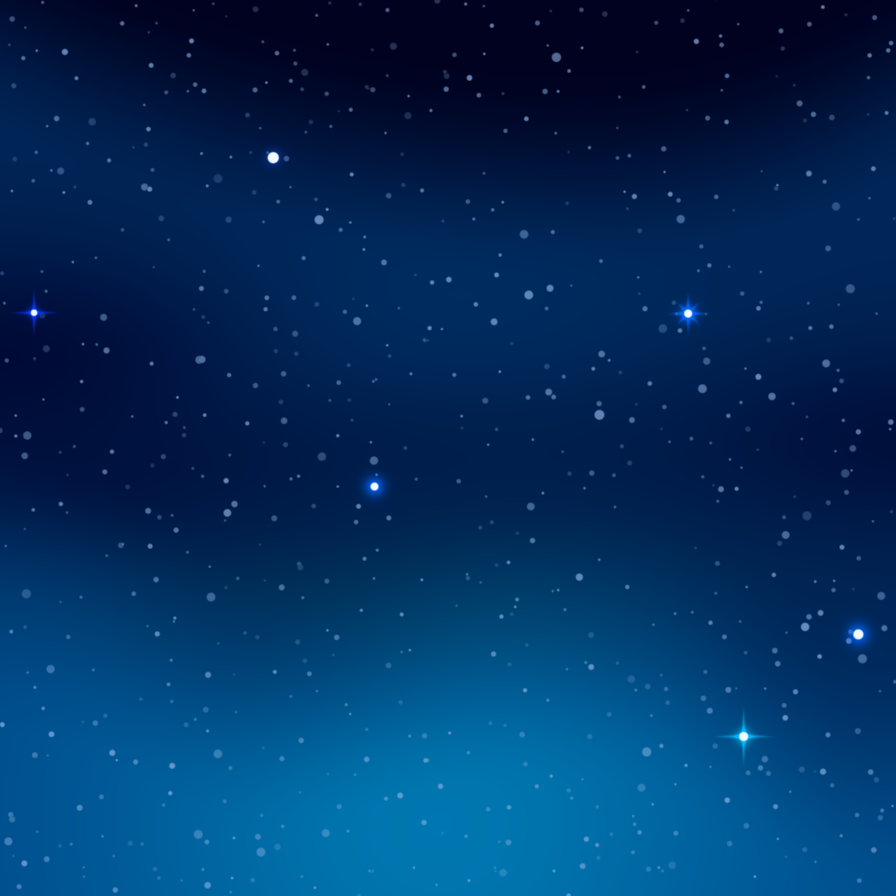
Reproduce this texture procedurally as a three.js fragment shader.

```glsl
varying vec2 vUv;

#define NAVY vec3(0.0, 0.145, 0.34)
#define MIDNIGHT vec3(0.0, 0.008, 0.125)
#define INDIGO vec3(0.0, 0.035, 0.205)
#define AZURE vec3(0.0, 0.28, 0.53)
#define CYAN vec3(0.0, 0.465, 0.69)
#define DUST vec3(0.53, 0.68, 0.88)
#define SOFT 0.0013
#define FINE_CELLS 25.0
#define BROAD_CELLS 13.0

float hash(vec2 p, float seed) {
  vec2 q = fract(p * vec2(0.1031, 0.1137) + seed * 0.0713);
  q += dot(q, q.yx + 33.33);
  return fract((q.x + q.y) * q.x * 17.31);
}

// Elliptical gaussian falloff
float cloud(vec2 p, vec2 center, vec2 radius) {
  vec2 q = (p - center) / radius;
  return exp(-dot(q, q));
}

float disc(float dist, float radius) {
  return 1.0 - smoothstep(radius - SOFT, radius + SOFT, dist);
}

vec3 nightSky(vec2 p) {
  vec3 sky = NAVY;

  // Mid-sky haze and the dim band below it
  sky += vec3(0.0, 0.03, 0.035) * cloud(p, vec2(0.46, 0.66), vec2(0.3, 0.12));
  sky = mix(sky, vec3(0.0, 0.12, 0.295), 0.8 * cloud(p, vec2(0.55, 0.49), vec2(0.6, 0.08)));

  // Dark pockets on both sides
  sky = mix(sky, INDIGO, 0.95 * cloud(p, vec2(0.0, 0.6), vec2(0.27, 0.13)));
  sky = mix(sky, INDIGO, 0.5 * cloud(p, vec2(0.08, 0.46), vec2(0.3, 0.09)));
  sky = mix(sky, INDIGO, 0.75 * cloud(p, vec2(1.03, 0.51), vec2(0.26, 0.11)));

  // Dark upper sky sagging right of center
  float offset = p.x - 0.65;
  float ceilingLine = 0.81 + offset * offset * (offset < 0.0 ? 0.36 : 0.8);
  sky = mix(sky, MIDNIGHT, smoothstep(-0.12, 0.12, p.y - ceilingLine));

  // Bright lower sky with a wavy upper limit
  float horizon = 0.29 + 0.025 * cos((p.x - 0.6) * 10.0)
                - 0.09 * smoothstep(0.72, 1.0, p.x)
                + 0.05 * (1.0 - smoothstep(0.0, 0.3, p.x));
  float glow = 1.0 - smoothstep(-0.2, 0.15, p.y - horizon);
  vec3 water = mix(AZURE, CYAN, cloud(p, vec2(0.49, 0.08), vec2(0.38, 0.36)));
  sky = mix(sky, water, glow);

  // Teal tint where the lower light meets the navy
  return sky + vec3(0.0, 0.025, -0.01) * cloud(p, vec2(0.48, 0.34), vec2(0.35, 0.08));
}

// One jittered dot per cell, kept clear of the cell border
float starDust(vec2 p, float cells, float seed, float minSize, float maxSize, float density) {
  vec2 cell = floor(p * cells);
  float margin = (maxSize + SOFT) * cells;
  vec2 jitter = vec2(hash(cell, seed), hash(cell, seed + 3.7));
  vec2 center = (cell + mix(vec2(margin), vec2(1.0 - margin), jitter)) / cells;
  float size = hash(cell, seed + 7.1);
  float radius = mix(minSize, maxSize, size * size);
  float strength = mix(0.2, 0.75, hash(cell, seed + 11.9));
  float present = step(hash(cell, seed + 17.3), density);
  return present * strength * disc(length(p - center), radius);
}

// Thin tapering rays along both axes
float crossRays(vec2 d, float reach) {
  vec2 a = abs(d);
  vec2 taper = max(1.0 - a / reach, 0.0);
  vec2 width = 0.0008 + 0.0016 * taper;
  vec2 ray = taper * exp(-a.yx * a.yx / (width * width));
  return max(ray.x, ray.y);
}

// White core, colored halo, optional straight and diagonal rays
vec3 brightStar(vec3 sky, vec2 d, float core, float halo, vec3 tint, float reach, float diagonal) {
  float r = length(d);
  float light = 0.9 * exp(-r * r / (halo * halo)) + 0.15 * exp(-r / halo);
  light += crossRays(d, reach);
  vec2 turned = vec2(d.x + d.y, d.y - d.x) * 0.7071;
  light += diagonal * crossRays(turned, reach * 0.8);
  sky = mix(sky, tint, clamp(light, 0.0, 1.0));
  return mix(sky, vec3(0.94, 0.98, 1.0), disc(r, core));
}

void main() {
  vec2 p = vUv;
  vec3 color = nightSky(p);

  // Scattered dust in overlapping layers
  float dust = 0.0;
  for (int i = 0; i < 2; i++) {
    float layer = float(i);
    vec2 shifted = p + vec2(0.017, 0.031) * layer;
    dust = max(dust, starDust(shifted, FINE_CELLS, 2.3 + layer * 23.0, 0.0012, 0.0033, 0.48));
    dust = max(dust, starDust(shifted, BROAD_CELLS, 5.9 + layer * 31.0, 0.0023, 0.0052, 0.45));
  }
  dust = max(dust, 0.7 * disc(length(p - vec2(0.669, 0.537)), 0.0055));
  dust = max(dust, 0.6 * disc(length(p - vec2(0.621, 0.936)), 0.0052));
  color = mix(color, DUST, dust);

  // Bright stars
  vec3 blue = vec3(0.0, 0.38, 0.95);
  vec3 aqua = vec3(0.0, 0.72, 0.97);
  color = brightStar(color, p - vec2(0.305, 0.824), 0.0062, 0.0085, vec3(0.05, 0.2, 0.65), 0.001, 0.0);
  color = brightStar(color, p - vec2(0.038, 0.651), 0.0036, 0.006, vec3(0.03, 0.2, 0.95), 0.028, 0.0);
  color = brightStar(color, p - vec2(0.768, 0.650), 0.0045, 0.009, blue, 0.025, 0.9);
  color = brightStar(color, p - vec2(0.418, 0.457), 0.0044, 0.0105, blue, 0.001, 0.0);
  color = brightStar(color, p - vec2(0.958, 0.292), 0.0056, 0.0115, blue, 0.001, 0.0);
  color = brightStar(color, p - vec2(0.830, 0.178), 0.0050, 0.008, aqua, 0.034, 0.0);

  gl_FragColor = vec4(color, 1.0);
}
```
